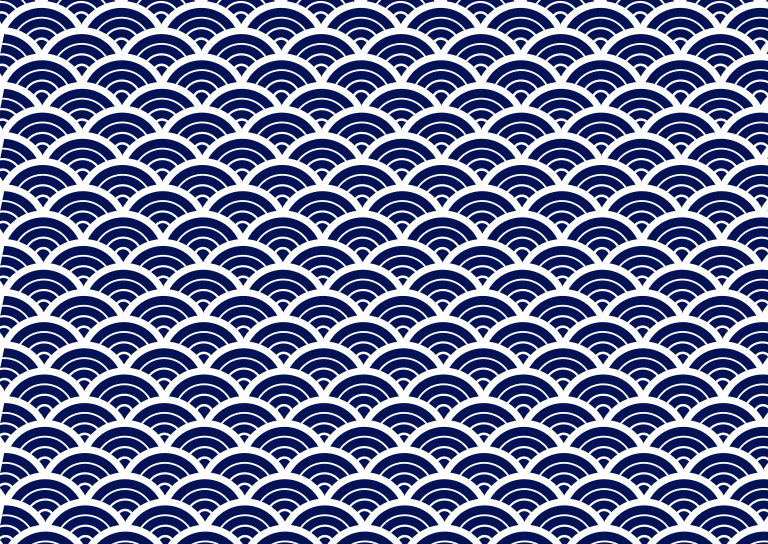
Write a WebGL 1 fragment shader that draws this pattern.

```glsl
precision highp float;
// Seigaiha waves: rows of overlapping navy scales with white concentric arcs.
// Each pixel paints the few rows that can reach it, from back to front;
// lengths are measured in scale widths, with y running down from the top.

uniform vec2 u_resolution;

const float SCALES_ACROSS = 9.62;
const float ROW_PITCH = 0.328;
const float FIRST_APEX = 0.996;
const float RADIUS = 0.576;
const float RIM_WIDTH = 0.087;
const float RING_HALF_WIDTH = 0.0115;
const float ROWS_PER_TILE = 6.0;

const vec3 NAVY = vec3(0.01, 0.07, 0.33);
const vec3 WHITE = vec3(0.995);

// Antialiased mask, 1 where the signed distance is negative.
float inside(float signedDistance, float pixel) {
  return clamp(0.5 - signedDistance / pixel, 0.0, 1.0);
}

// Height of a row's crest; the first row of each tile sits slightly low.
float rowApex(float row) {
  float sag = 0.03 * (1.0 - step(0.5, mod(row, ROWS_PER_TILE)));
  return FIRST_APEX + row * ROW_PITCH + sag;
}

// Horizontal offset from the nearest scale axis, with a slow drift by row.
float scaleOffset(float x, float row) {
  float shift = 0.029 + 0.0025 * row + 0.5 * mod(row, 2.0);
  return fract(x - shift + 0.5) - 0.5;
}

// White coverage of the arcs at a distance from the scale centre.
float arcMask(float radius, float pixel) {
  float mask = inside(RADIUS - RIM_WIDTH - radius, pixel);
  for (int i = 0; i < 3; i++) {
    float ring = 0.366 - 0.131 * float(i);
    float halfWidth = RING_HALF_WIDTH + 0.002 * float(i);
    mask = max(mask, inside(abs(radius - ring) - halfWidth, pixel));
  }
  return mask;
}

// White sliver that trims the leftmost scale on every other row.
float edgeSliver(float x, float depth, float row, float pixel) {
  float width = 0.07 - 0.2 * depth;
  return inside(x - width, pixel) * (1.0 - mod(row, 2.0));
}

// Paint one row of scales over what lies behind it.
vec3 paintRow(vec3 behind, vec2 p, float row, float pixel) {
  float depth = p.y - rowApex(row);
  float radius = length(vec2(scaleOffset(p.x, row), depth - RADIUS));
  float white = max(arcMask(radius, pixel),
                    edgeSliver(p.x, depth, row, pixel));
  return mix(behind, mix(NAVY, WHITE, white), inside(radius - RADIUS, pixel));
}

void main() {
  float pixel = SCALES_ACROSS / u_resolution.x;
  vec2 p = vec2(gl_FragCoord.x, u_resolution.y - gl_FragCoord.y) * pixel;
  float nearestRow = floor((p.y - FIRST_APEX) / ROW_PITCH);

  vec3 color = WHITE;
  for (int i = -2; i <= 1; i++) {
    color = paintRow(color, p, nearestRow + float(i), pixel);
  }
  gl_FragColor = vec4(color, 1.0);
}
```
